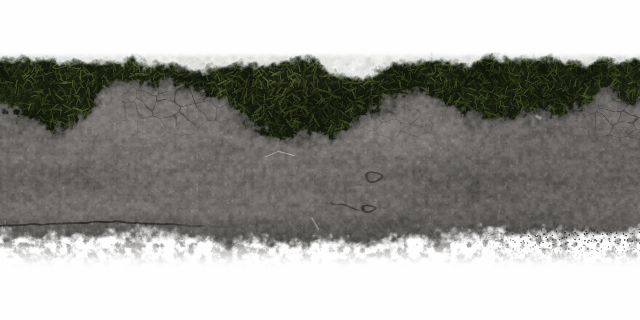
A WebGL 1 fragment shader for this texture:

```glsl
precision highp float;
// Worn dirt road strip with a ragged grass verge above and a crumbling faded edge below.
uniform vec2 u_resolution;

vec2 hash2(vec2 p) {
  vec3 q = fract(vec3(p.xyx) * vec3(0.1031, 0.1030, 0.0973));
  q += dot(q, q.yzx + 33.33);
  return fract((q.xx + q.yz) * q.zy);
}

float valueNoise(vec2 p) {
  vec2 i = floor(p), f = fract(p);
  f = f * f * (3.0 - 2.0 * f);
  float low = mix(hash2(i).x, hash2(i + vec2(1.0, 0.0)).x, f.x);
  float high = mix(hash2(i + vec2(0.0, 1.0)).x, hash2(i + 1.0).x, f.x);
  return mix(low, high, f.y);
}

float layeredNoise(vec2 p) {
  float sum = 0.0, weight = 0.5;
  for (int i = 0; i < 4; i++) {
    sum += weight * valueNoise(p);
    p = mat2(1.6, 1.2, -1.2, 1.6) * p + 7.3;
    weight *= 0.5;
  }
  return sum / 0.9375;
}

// Distances to the nearest and second nearest cell points.
vec2 cellular(vec2 p) {
  vec2 cell = floor(p), best = vec2(8.0);
  for (int j = -1; j <= 1; j++) {
    for (int i = -1; i <= 1; i++) {
      vec2 c = cell + vec2(float(i), float(j));
      float d = length(c + hash2(c) - p);
      best = d < best.x ? vec2(d, best.x) : vec2(best.x, min(best.y, d));
    }
  }
  return best;
}

float bump(float x, float center, float width) {
  return exp(-pow(abs(x - center) / width, 3.0));
}

float spot(vec2 p, vec2 center, vec2 size) {
  vec2 d = (p - center) / size;
  return exp(-dot(d, d));
}

float segment(vec2 p, vec2 a, vec2 b) {
  vec2 d = b - a;
  return length(p - a - d * clamp(dot(p - a, d) / dot(d, d), 0.0, 1.0));
}

float stroke(float d, float width) {
  return 1.0 - smoothstep(width * 0.4, width * 1.5, d);
}

float ring(vec2 p, vec2 center, vec2 radius) {
  vec2 d = (p - center) / radius;
  float wobble = 0.12 * sin(3.0 * atan(d.y, d.x) + center.x * 9.0);
  return stroke(abs(length(d) - 1.0 + wobble) * radius.y, 0.0028);
}

// Overlapping blades, one per grid cell in each layer.
vec3 grassColor(vec2 p, float dry) {
  vec3 color = vec3(0.085, 0.105, 0.055);
  for (int layer = 0; layer < 4; layer++) {
    float depth = float(layer);
    vec2 q = p * (50.0 - 5.0 * depth) + 13.7 * depth;
    for (int j = -1; j <= 1; j++) {
      for (int i = -1; i <= 1; i++) {
        vec2 cell = floor(q) + vec2(float(i), float(j));
        vec2 h = hash2(cell + 31.0 * depth);
        float lean = (h.y - 0.5) * 3.0;
        vec2 root = cell + h;
        float d = segment(q, root, root + 0.9 * vec2(sin(lean), cos(lean)));
        vec3 green = mix(vec3(0.10, 0.15, 0.05), vec3(0.28, 0.36, 0.16), h.x * h.x);
        vec3 tint = mix(green, vec3(0.36, 0.34, 0.21) * (0.5 + 0.6 * h.x), dry * h.y);
        color = mix(color, tint, 0.75 * stroke(d, 0.09));
      }
    }
  }
  return color * (0.6 + 0.75 * layeredNoise(p * 13.0));
}

vec3 roadColor(vec2 p) {
  float broad = layeredNoise(p * vec2(4.0, 9.0));
  float streak = layeredNoise(p * vec2(5.0, 45.0) + 4.0);
  float grain = layeredNoise(p * 75.0);
  float shade = 0.425 + 0.07 * (broad - 0.5) + 0.06 * (streak - 0.5) + 0.17 * (grain - 0.5);
  shade += 0.04 * spot(p, vec2(0.45, 0.66), vec2(0.3, 0.12));
  shade += 0.05 * spot(p, vec2(1.3, 0.58), vec2(0.25, 0.07));
  shade -= 0.05 * spot(p, vec2(0.15, 0.44), vec2(0.4, 0.05));
  shade -= 0.06 * spot(p, vec2(1.65, 0.4), vec2(0.4, 0.13));
  shade -= 0.09 * (1.0 - smoothstep(0.25, 0.36, p.y));
  // Loose gravel
  float gravel = 1.0 - smoothstep(0.12, 0.3, cellular(p * 55.0).x);
  shade += gravel * 0.11 * (hash2(floor(p * 55.0)).x - 0.45);
  // Dried mud cracks
  vec2 warped = p + 0.02 * vec2(valueNoise(p * 25.0), valueNoise(p * 25.0 + 9.0));
  vec2 cells = cellular(warped * vec2(16.0, 22.0));
  float cracked = spot(p, vec2(0.54, 0.67), vec2(0.17, 0.09)) + spot(p, vec2(1.95, 0.64), vec2(0.12, 0.08))
    + 0.7 * spot(p, vec2(1.25, 0.61), vec2(0.13, 0.05));
  shade -= 0.13 * cracked * (1.0 - smoothstep(0.02, 0.09, cells.y - cells.x));
  // Long rut crack and ring marks
  float rut = 0.298 + 0.009 * sin(p.x * 7.0 - 0.7) + 0.006 * (valueNoise(p * 30.0) - 0.5);
  shade -= 0.17 * stroke(abs(p.y - rut), 0.003) * (1.0 - smoothstep(0.45, 0.75, p.x));
  shade -= 0.15 * (ring(p, vec2(1.167, 0.447), vec2(0.024, 0.015)) + ring(p, vec2(1.151, 0.348), vec2(0.019, 0.01)));
  shade -= 0.12 * stroke(segment(warped, vec2(1.05, 0.385), vec2(1.14, 0.35)), 0.0025);
  // Straw and a pale stone
  float straw = stroke(min(segment(p, vec2(0.83, 0.51), vec2(0.87, 0.527)), segment(p, vec2(0.87, 0.527), vec2(0.92, 0.514))), 0.002);
  straw += stroke(segment(p, vec2(0.975, 0.318), vec2(0.995, 0.284)), 0.0025);
  shade += 0.18 * straw + 0.3 * stroke(segment(p, vec2(1.678, 0.637), vec2(1.688, 0.632)), 0.005);
  return shade * vec3(1.015, 0.99, 0.96);
}

void main() {
  vec2 p = gl_FragCoord.xy / u_resolution.y;
  float clouds = layeredNoise(p * 17.0), fine = layeredNoise(p * 60.0 + 20.0);
  // Verge outline
  float verge = 0.745 - 0.13 * bump(p.x, 0.17, 0.13) - 0.17 * bump(p.x, 0.95, 0.24)
    - 0.11 * bump(p.x, 1.6, 0.26) - 0.045 * (bump(p.x, 0.0, 0.08) + bump(p.x, 2.0, 0.08));
  float inside = p.y - verge + 0.08 * (clouds - 0.5) + 0.07 * (fine - 0.5);
  float dry = 0.25 + 0.65 * spot(p, vec2(0.93, 0.74), vec2(0.25, 0.08));
  vec3 color = roadColor(p) * (1.0 - 0.25 * smoothstep(-0.05, 0.0, inside));
  color = mix(color, grassColor(p, dry), smoothstep(-0.014, 0.012, inside));
  // Frosted upper fade
  float top = 0.81 + 0.006 * sin(p.x * 9.0) - 0.045 * bump(p.x, 1.1, 0.09) - 0.015 * bump(p.x, 0.72, 0.18);
  float rise = p.y - top + 0.045 * (clouds - 0.5) + 0.03 * (fine - 0.5);
  float cover = 1.0 - smoothstep(-0.018, 0.014, rise);
  cover = max(cover, 0.22 * fine * (1.0 - smoothstep(0.815, 0.838, p.y)));
  // Crumbling lower fade
  float base = 0.254 + 0.008 * sin(p.x * 4.0 + 1.0) + 0.014 * smoothstep(1.3, 2.0, p.x);
  float below = p.y - base + 0.07 * (clouds - 0.5) + 0.05 * (fine - 0.5);
  float crumbs = smoothstep(0.42, 0.75, fine + 0.3 * (clouds - 0.5)) * smoothstep(0.16, 0.26, p.y);
  cover *= max(smoothstep(-0.025, 0.02, below), 0.65 * crumbs);
  color = mix(vec3(0.995), color, cover);
  // Dark grit scattered at the lower right
  float grit = 1.0 - smoothstep(0.1, 0.24, cellular(p * 65.0).x);
  grit *= smoothstep(1.4, 1.75, p.x) * smoothstep(0.18, 0.27, p.y) * (1.0 - smoothstep(0.27, 0.3, p.y));
  gl_FragColor = vec4(mix(color, vec3(0.13), 0.75 * grit), 1.0);
}
```
